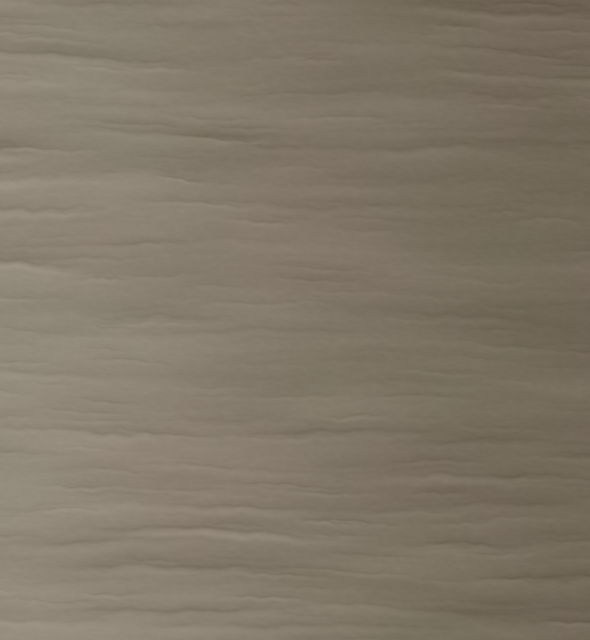
This texture is drawn by a WebGL 1 fragment shader. Its source:

```glsl
precision highp float;
// Soft taupe surface with fine horizontal wrinkles, lit from the left.
// A slanted light gradient carries layered-sine bands, scattered creases
// (one per grid cell), faint warm and green patches, and cellular grain.
uniform vec2 u_resolution;

vec2 hash2(vec2 p) {
  return fract(sin(vec2(dot(p, vec2(127.1, 311.7)),
                        dot(p, vec2(269.5, 183.3)))) * 43758.545);
}

// Distance to the nearest scattered point
float cellular(vec2 p) {
  vec2 cell = floor(p);
  float nearest = 2.0;
  for (int j = -1; j <= 1; j++) {
    for (int i = -1; i <= 1; i++) {
      vec2 id = cell + vec2(float(i), float(j));
      nearest = min(nearest, length(id + hash2(id) - p));
    }
  }
  return nearest;
}

// Slow irregular waves, roughly -1 to 1
float waves(vec2 p) {
  float sum = 0.0;
  float amp = 0.5;
  for (int i = 0; i < 4; i++) {
    p = mat2(0.8, 0.6, -0.6, 0.8) * p * 1.6 + 1.7;
    sum += amp * sin(p.x + 1.3 * sin(p.y)) * cos(0.7 * p.y);
    amp *= 0.65;
  }
  return sum;
}

// Broad horizontal bands that bend and fade along their length
float bands(vec2 p) {
  float sum = 0.0;
  for (int i = 0; i < 6; i++) {
    float k = float(i);
    float freq = 23.0 * pow(1.47, k);
    float bend = 1.6 * sin(p.x * (3.1 + 1.5 * k) + k * 2.3 + p.y * 7.0);
    float fade = 0.5 + 0.5 * sin(p.x * (5.0 + 2.0 * k) + p.y * (9.0 + 5.0 * k) + k * 4.1);
    sum += fade * sin(p.y * freq + bend + k * 1.9) * pow(0.88, k);
  }
  return sum * 0.4;
}

float bump(float x) {
  return exp(-x * x);
}

// Tapered wrinkles: a thin dark fold, a soft shadow above, a lit edge below
float creases(vec2 p, vec2 size, float seed) {
  vec2 cell = floor(p / size);
  float sum = 0.0;
  for (int j = -1; j <= 1; j++) {
    for (int i = -1; i <= 1; i++) {
      vec2 id = cell + vec2(float(i), float(j));
      vec2 place = hash2(id + seed);
      vec2 kind = hash2(id + seed + 57.3);
      vec2 d = p - (id + place) * size;
      float along = d.x / (size.x * mix(0.4, 0.95, kind.x));
      float taper = pow(max(1.0 - along * along, 0.0), 1.5);
      float wander = 0.05 * sin(along * 5.0 + place.x * 40.0)
                   + 0.03 * sin(along * 17.0 + kind.y * 30.0);
      float y = d.y / size.y + wander + along * (kind.y - 0.4) * 0.3;
      float strength = 0.15 + 0.85 * kind.y * kind.y;
      float lit = bump((y + 0.24) / 0.14) * mix(0.2, 0.9, place.y);
      float fold = 0.75 * bump(y / 0.075) + 0.4 * bump((y - 0.17) / 0.22);
      sum += taper * strength * (lit - fold);
    }
  }
  return sum;
}

void main() {
  vec2 uv = gl_FragCoord.xy / u_resolution;
  vec2 p = gl_FragCoord.xy / u_resolution.y;

  // Light falling off towards the right, most at the top
  float shade = uv.x + 0.14 * (uv.y - 0.5) + 0.08 * waves(p * vec2(1.6, 2.4));
  vec3 color = mix(vec3(0.581, 0.544, 0.488), vec3(0.450, 0.410, 0.350),
                   smoothstep(-0.25, 1.2, shade) * 1.12 - 0.04);

  // Warm and green patches, and uneven brightness
  float patches = waves(p * vec2(5.0, 5.6) + 4.0);
  color += vec3(0.006, -0.003, 0.003) * patches;
  color += 0.020 * waves(p * vec2(3.0, 14.0) + 2.0);

  // Relief, calmer in the middle of the right side
  float calm = smoothstep(0.45, 0.75, uv.x) * smoothstep(0.42, 0.2, abs(uv.y - 0.5));
  float presence = (0.9 + 0.4 * waves(p * vec2(4.0, 5.0) + 9.0)) * (1.0 - 0.35 * calm);
  vec2 warped = p + vec2(0.0, 0.006 * sin(p.x * 9.0 + p.y * 13.0)
                            + 0.0010 * sin(p.x * 47.0 + p.y * 61.0)
                            + 0.0006 * sin(p.x * 139.0 - p.y * 83.0));
  float relief = 0.031 * bands(warped);
  relief += 0.054 * creases(warped, vec2(0.28, 0.043), 3.0);
  relief += 0.040 * creases(warped + 0.31, vec2(0.12, 0.022), 21.0);

  // Faint slanted grain, coarse and fine
  float grain = cellular(vec2(p.x * 55.0 + p.y * 35.0, p.y * 120.0)) - 0.45;
  float fine = cellular(vec2(p.x * 110.0 - p.y * 60.0, p.y * 210.0)) - 0.45;
  color += relief * presence + 0.014 * grain + 0.009 * fine;

  gl_FragColor = vec4(color, 1.0);
}
```
